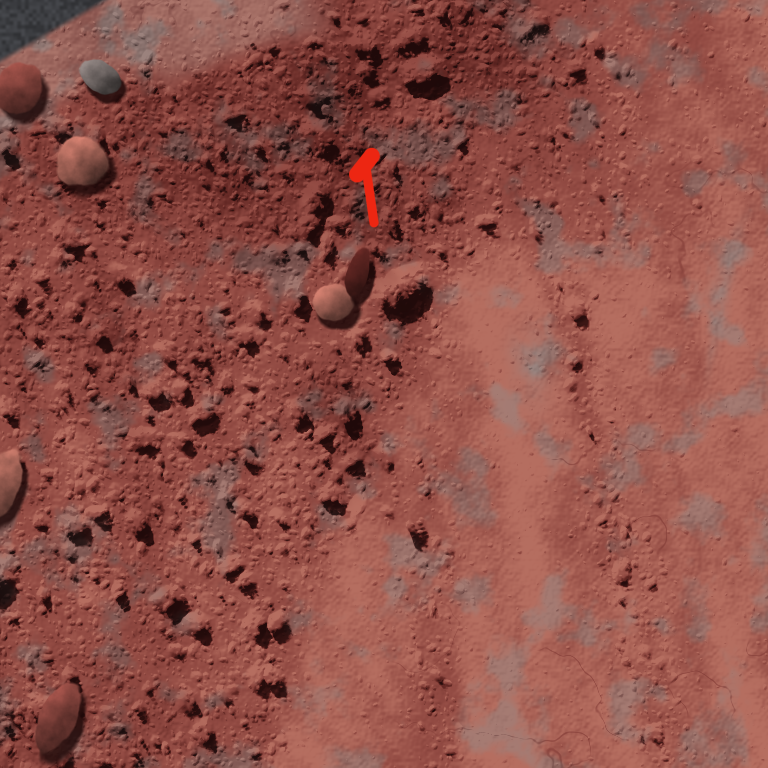
Reproduce this texture procedurally as a Shadertoy shader.

```glsl
// Sunlit red earth: stony rubble on the left, compacted wheel tracks on the right.
// Stones at four scales form a height field, lit and shadowed from the upper left;
// a tone ramp colours it, then boulders, a road and a mallet go on top.

const vec3 SHADOW = vec3(0.12, 0.035, 0.035);
const vec3 DARK_RED = vec3(0.38, 0.15, 0.135);
const vec3 MID_RED = vec3(0.57, 0.29, 0.26);
const vec3 PALE_CLAY = vec3(0.71, 0.43, 0.375);
const vec3 GREY = vec3(0.5, 0.46, 0.45);
const vec3 ASPHALT = vec3(0.23, 0.235, 0.25);
const vec3 MALLET = vec3(0.93, 0.15, 0.07);
const vec2 TO_LIGHT = vec2(-0.5, 0.866);

vec2 hash2(vec2 p) {
  vec3 q = fract(p.xyx * vec3(0.1031, 0.1030, 0.0973));
  q += dot(q, q.yzx + 33.33);
  return fract((q.xx + q.yz) * q.zy);
}

float noise(vec2 p) {
  vec2 i = floor(p), f = fract(p);
  f = f * f * (3.0 - 2.0 * f);
  float low = mix(hash2(i).x, hash2(i + vec2(1, 0)).x, f.x);
  float high = mix(hash2(i + vec2(0, 1)).x, hash2(i + 1.0).x, f.x);
  return mix(low, high, f.y);
}

float fbm(vec2 p) {
  float sum = 0.0, amp = 0.533;
  for (int i = 0; i < 4; i++) {
    sum += amp * noise(p);
    p = mat2(1.6, 1.2, -1.2, 1.6) * p + 7.3;
    amp *= 0.5;
  }
  return sum;
}

mat2 rotation(float a) { return mat2(cos(a), sin(a), -sin(a), cos(a)); }

// Height of angular, tilted stones on a jittered grid
float stones(vec2 p, float scale, float density) {
  vec2 g = p * scale, cell = floor(g);
  float h = 0.0;
  for (int k = 0; k < 9; k++) {
    vec2 id = cell + vec2(k % 3 - 1, k / 3 - 1);
    vec2 place = hash2(id + scale), kind = hash2(id + scale + 37.0);
    float r = mix(0.28, 0.75, kind.y * kind.y) * smoothstep(0.0, 0.2, density - kind.x);
    if (r < 0.05) continue;
    vec2 d = rotation(place.x * 6.28 + kind.y * 9.0) * (g - id - 0.2 - 0.6 * place);
    d.x *= 1.0 + 0.6 * place.y;
    float facet = max(abs(d.x) + 0.4 * abs(d.y), abs(d.y));
    float dist = mix(length(d), facet, 0.6) / r;
    h = max(h, (r + 0.5 * d.x) * (1.0 - smoothstep(0.2, 1.0, dist)));
  }
  return h / scale;
}

float ground(vec2 p, float rough) {
  float h = 0.06 * rough * fbm(p * 9.0) + 0.0022 * noise(p * 230.0);
  h += 0.9 * stones(p, 14.0, 0.32 * rough);
  h += 0.9 * stones(p, 29.0, 0.62 * rough);
  h += 0.8 * stones(p, 61.0, 0.08 + 0.8 * rough);
  return h + 0.7 * stones(p, 118.0, 0.2 + 0.7 * rough);
}

// Soft elliptical patch
float blob(vec2 p, vec2 centre, vec2 radius, float angle) {
  vec2 d = rotation(angle) * (p - centre) / radius;
  return exp(-dot(d, d));
}

float capsule(vec2 p, vec2 a, vec2 b, float r) {
  vec2 d = b - a;
  return length(p - a - d * clamp(dot(p - a, d) / dot(d, d), 0.0, 1.0)) - r;
}

// Large rounded rock with its shadow
vec3 boulder(vec3 col, vec2 p, vec2 centre, vec2 radius, float angle, vec3 tint) {
  mat2 turn = rotation(angle);
  vec2 d = p - centre;
  float wobble = 0.35 * (fbm(p * 38.0) - 0.5);
  float dark = length(turn * (d + TO_LIGHT * 0.014) / radius) + wobble;
  col = mix(col, SHADOW, 0.85 * (1.0 - smoothstep(0.85, 1.1, dark)));
  float lit = 0.62 + 0.42 * dot(d, TO_LIGHT) / max(radius.x, radius.y) + 0.35 * fbm(p * 75.0);
  return mix(col, tint * lit, 1.0 - smoothstep(0.9, 1.02, length(turn * d / radius) + wobble));
}

void mainImage(out vec4 fragColor, in vec2 fragCoord) {
  vec2 p = fragCoord / iResolution.xy;
  vec2 w = p + 0.09 * (vec2(fbm(p * 7.0), fbm(p * 7.0 + 19.0)) - 0.5);

  // Regions: rubble, churned top, ruts, roadside verge, dark clumps
  float rubble = 1.0 - smoothstep(-0.04, 0.04, w.x - 0.34 - 0.4 * w.y);
  float churned = smoothstep(0.6, 0.76, w.y) * (1.0 - 0.75 * smoothstep(0.7, 0.9, w.x));
  float ruts = max(blob(w, vec2(0.79, 0.36), vec2(0.032, 0.5), -0.25), 0.75 * blob(w, vec2(0.55, 0.2), vec2(0.035, 0.3), 0.0));
  ruts *= 0.4 + 0.8 * fbm(p * 12.0);
  float verge = smoothstep(0.0, 0.04, w.y - 0.85 - 0.2 * w.x) * (1.0 - smoothstep(0.38, 0.44, w.x));
  float clump = max(blob(w, vec2(0.45, 0.44), vec2(0.05, 0.12), -0.45), blob(w, vec2(0.08, 0.54), vec2(0.1, 0.08), 0.0));
  clump = max(clump, blob(w, vec2(0.56, 0.91), vec2(0.16, 0.035), 0.0));
  float rough = max(rubble * (0.45 + 0.75 * fbm(p * 5.0 + 3.0)), max(0.6 * churned, ruts));
  rough = clamp(max(rough, clump) * (1.0 - 0.75 * verge), 0.0, 1.0);

  // Sunlight and shadows
  float h = ground(p, rough), blocked = 0.0;
  float slope = (h - ground(p + TO_LIGHT * 0.002, rough)) / 0.002;
  for (float s = 0.004; s < 0.023; s += 0.006)
    blocked = max(blocked, ground(p + TO_LIGHT * s, rough) - h - 0.6 * s);

  // Tone: streaked clay, grit and hairline cracks
  float streak = fbm(vec2((w.x + 0.2 * w.y) * 16.0, w.y * 3.0));
  float crack = 1.0 - smoothstep(0.0, 0.014, abs(fbm(p * 11.0 + 5.0) - 0.5));
  float tone = mix(0.83, 0.6, rough) + 0.3 * (streak - 0.5) + 0.2 * (fbm(p * 45.0) - 0.5);
  tone += 0.15 * clamp(slope, -1.6, 1.5) - 0.14 * clump - 0.12 * churned * (1.0 - verge);
  tone -= 0.16 * crack * (1.0 - rough) * smoothstep(0.45, 0.6, noise(p * 9.0));
  tone *= 1.0 - 0.78 * smoothstep(0.0, 0.007, blocked);
  vec3 col = mix(SHADOW, DARK_RED, smoothstep(0.05, 0.33, tone));
  col = mix(col, MID_RED, smoothstep(0.3, 0.64, tone));
  col = mix(col, PALE_CLAY, smoothstep(0.6, 0.92, tone));

  // Grey dust
  float smear = blob(w, vec2(0.935, 0.61), vec2(0.01, 0.07), 0.1) + 0.7 * blob(w, vec2(0.69, 0.51), vec2(0.025, 0.04), 0.0);
  float dust = 0.5 * smoothstep(0.52, 0.75, fbm(p * 21.0 + 11.0)) + 0.3 * verge + smear * fbm(p * 50.0);
  col = mix(col, vec3(1.1, 1.0, 0.98) * dot(col, vec3(0.4, 0.4, 0.2)), min(dust, 0.85));

  // Boulders
  col = boulder(col, p, vec2(0.107, 0.79), vec2(0.036, 0.034), 0.0, PALE_CLAY);
  col = boulder(col, p, vec2(0.025, 0.885), vec2(0.03, 0.036), 0.3, MID_RED);
  col = boulder(col, p, vec2(0.13, 0.9), vec2(0.03, 0.02), 0.5, GREY);
  col = boulder(col, p, vec2(0.435, 0.607), vec2(0.028, 0.024), 0.0, PALE_CLAY);
  col = boulder(col, p, vec2(0.466, 0.645), vec2(0.015, 0.033), 0.3, DARK_RED);
  col = boulder(col, p, vec2(0.075, 0.065), vec2(0.025, 0.05), 0.4, MID_RED);
  col = boulder(col, p, vec2(0.0, 0.37), vec2(0.026, 0.05), 0.3, PALE_CLAY);

  // Road corner and mallet
  float road = smoothstep(-0.006, 0.006, p.y - 0.92 - 0.58 * p.x);
  col = mix(col, ASPHALT * (0.8 + 0.4 * noise(p * 200.0)), road);
  float tool = min(capsule(p, vec2(0.476, 0.785), vec2(0.487, 0.71), 0.006), capsule(p, vec2(0.465, 0.773), vec2(0.484, 0.797), 0.0105));
  col = mix(col, MALLET, 1.0 - smoothstep(-0.001, 0.001, tool));
  fragColor = vec4(col, 1.0);
}
```
